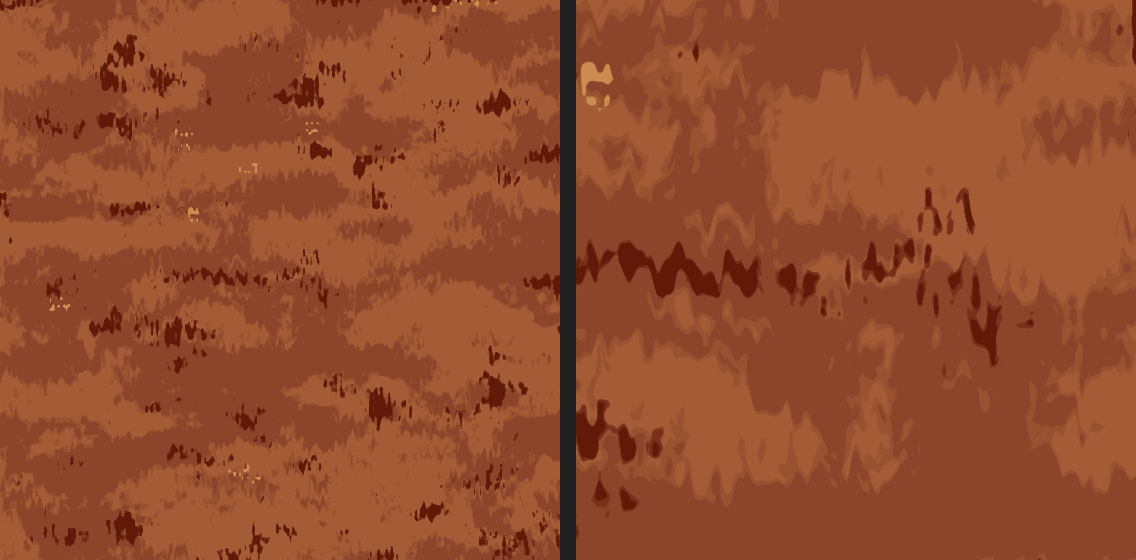
Left: the whole. Right: its middle third, enlarged.
This texture is drawn by a three.js fragment shader. Its source:

```glsl
// Weathered rust-brown paint: ragged horizontal patches, dark chips and pale flecks.
varying vec2 vUv;

// Palette
const vec3 BASE_BROWN = vec3(0.55, 0.27, 0.17);
const vec3 MID_BROWN = vec3(0.60, 0.32, 0.19);
const vec3 LIGHT_OCHRE = vec3(0.64, 0.36, 0.21);
const vec3 CHIP_RIM = vec3(0.47, 0.19, 0.10);
const vec3 CHIP_DARK = vec3(0.38, 0.10, 0.03);
const vec3 FLECK_PALE = vec3(0.80, 0.55, 0.31);

// Feature sizes, in cells across the canvas
const vec2 PATCH_SCALE = vec2(7.0, 17.0);
const vec2 CHIP_SCALE = vec2(9.0, 22.0);
const vec2 BRISTLE_SCALE = vec2(170.0, 26.0);
const vec2 STREAK_SCALE = vec2(210.0, 60.0);
const vec2 FLECK_SCALE = vec2(210.0, 150.0);

// Share of amplitude kept by each finer octave
const float PATCH_GAIN = 0.62;
const float CHIP_GAIN = 0.55;

// Coverage thresholds and raggedness
const float MID_LEVEL = 0.484;
const float LIGHT_LEVEL = 0.523;
const float RIM_LEVEL = 0.706;
const float CHIP_LEVEL = 0.731;
const float FLECK_LEVEL = 0.66;
const float WARP = 0.035;
const float BRISTLE_LENGTH = 0.024;
const float PATCH_STREAK = 0.10;
const float CHIP_STREAK = 0.20;
const float EDGE = 0.007;

float hash(vec2 p) {
  vec3 q = fract(p.xyx * 0.1031);
  q += dot(q, q.yzx + 33.33);
  return fract((q.x + q.y) * q.z);
}

float noise(vec2 p) {
  vec2 cell = floor(p);
  vec2 f = fract(p);
  f = f * f * (3.0 - 2.0 * f);
  float low = mix(hash(cell), hash(cell + vec2(1.0, 0.0)), f.x);
  float high = mix(hash(cell + vec2(0.0, 1.0)), hash(cell + 1.0), f.x);
  return mix(low, high, f.y);
}

// Broad octaves lie flat; finer ones turn into upright bristle marks.
float brushNoise(vec2 p, float gain) {
  float sum = 0.0;
  float total = 0.0;
  float weight = 1.0;
  for (int i = 0; i < 5; i++) {
    sum += weight * noise(p);
    total += weight;
    weight *= gain;
    p = p * vec2(2.4, 1.8) + vec2(17.3, 41.7);
  }
  return sum / total;
}

float cover(float level, float field) {
  return smoothstep(level - EDGE, level + EDGE, field);
}

void main() {
  // Gentle drift, then vertical bristles where the surface is rough
  vec2 p = vUv;
  p += WARP * (vec2(noise(vUv * 7.0 + 3.0), noise(vUv * 6.0 + 29.0)) - 0.5);
  float rough = smoothstep(0.25, 0.7, noise(vUv * vec2(6.0, 10.0) + 61.0));
  float bristle = noise(vUv * BRISTLE_SCALE + 11.0) - 0.5;
  p.y += BRISTLE_LENGTH * rough * bristle;

  // Worn paint patches
  float streak = noise(vUv * STREAK_SCALE + 83.0) - 0.5;
  float patches = brushNoise(p * PATCH_SCALE + 5.0, PATCH_GAIN) + PATCH_STREAK * streak;
  vec3 color = mix(BASE_BROWN, MID_BROWN, cover(MID_LEVEL, patches));
  color = mix(color, LIGHT_OCHRE, cover(LIGHT_LEVEL, patches));

  // Dark chips with a thin softer rim
  float chips = brushNoise(p * CHIP_SCALE + 137.0, CHIP_GAIN) + CHIP_STREAK * streak;
  color = mix(color, CHIP_RIM, cover(RIM_LEVEL, chips));
  color = mix(color, CHIP_DARK, cover(CHIP_LEVEL, chips));

  // Rare clusters of pale flecks
  float cluster = smoothstep(0.86, 0.95, noise(p * vec2(9.0, 13.0) + 211.0));
  float fleck = cluster * noise(vUv * FLECK_SCALE + 47.0);
  color = mix(color, FLECK_PALE, smoothstep(FLECK_LEVEL, FLECK_LEVEL + 0.08, fleck));

  gl_FragColor = vec4(color, 1.0);
}
```
